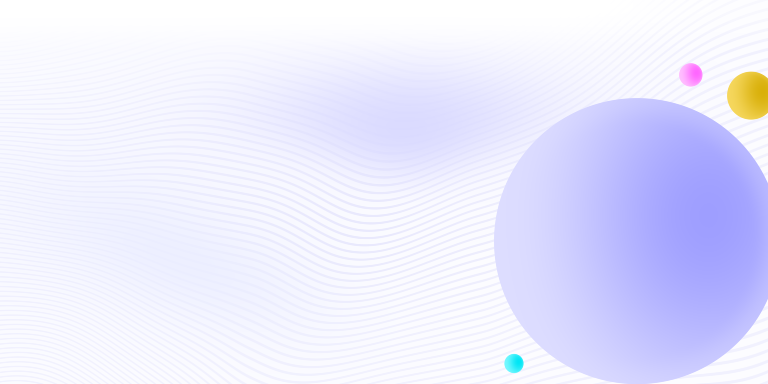
Reproduce this background procedurally as a WebGL 2 fragment shader.

```glsl
#version 300 es
precision highp float;

uniform vec2 u_resolution;
out vec4 fragColor;

// Lengths are in canvas heights: x runs 0..2, y runs 0..1.
const vec3 PAPER = vec3(0.988, 0.988, 1.0);
const vec3 LINE_COLOR = vec3(0.905, 0.905, 0.99);
const vec3 LAVENDER = vec3(0.85, 0.85, 1.0);
const vec3 PALE_BLUE = vec3(0.92, 0.93, 1.0);

const float LINE_DENSITY = 51.0;
const float LINE_WIDTH = 0.30;
const float FAN_HEIGHT = 0.6;

// Balls: xy centre, z radius
const vec3 BIG_BALL = vec3(1.659, 0.372, 0.3725);
const vec3 PINK_BALL = vec3(1.799, 0.805, 0.0305);
const vec3 GOLD_BALL = vec3(1.956, 0.751, 0.0625);
const vec3 CYAN_BALL = vec3(1.3385, 0.0534, 0.025);
const vec2 SHADE_FOCUS = vec2(0.5, 0.18);
const float SHADE_REACH = 1.45;

float bell(float v) {
    return exp(-v * v);
}

float ellipseGlow(vec2 p, vec2 center, vec2 radii, float angle) {
    float c = cos(angle), s = sin(angle);
    vec2 q = mat2(c, -s, s, c) * (p - center) / radii;
    return exp(-dot(q, q));
}

// Soft wedge, broad above and narrow below
float wedgeGlow(vec2 p) {
    float halfWidth = mix(0.12, 0.34, smoothstep(0.46, 0.74, p.y));
    float vertical = smoothstep(0.46, 0.66, p.y) * (1.0 - smoothstep(0.67, 0.91, p.y));
    return bell((p.x - 1.06) / halfWidth) * vertical;
}

// Height field whose level lines form the flowing stripes
float flowField(vec2 p) {
    float valley = 0.82 + 0.35 * p.y;
    float wave = -0.12 * bell((p.x - valley) / 0.27);
    wave += 0.40 * smoothstep(1.25, 2.15, p.x);
    wave += 0.008 * sin(9.0 * p.x + 5.0 * p.y) + 0.005 * sin(15.0 * p.x - 8.0 * p.y);
    float fan = mix(1.6, 1.0, smoothstep(0.0, 0.65, p.x));
    fan -= 0.25 * smoothstep(1.3, 2.0, p.x);
    return (p.y - FAN_HEIGHT - wave) * fan;
}

float flowLines(vec2 p) {
    float phase = flowField(p) * LINE_DENSITY;
    float soft = max(fwidth(phase), 0.02);
    float offset = abs(fract(phase) - 0.5);
    float halfWidth = 0.5 * LINE_WIDTH;
    return 1.0 - smoothstep(halfWidth - 0.5 * soft, halfWidth + 0.5 * soft, offset);
}

// Shaded disc with its deepest tone at an off-centre focus
void drawBall(inout vec3 color, vec2 p, vec3 ball, vec3 light, vec3 deep) {
    vec2 q = (p - ball.xy) / ball.z;
    float radius = length(q);
    float spread = length((q - SHADE_FOCUS) * vec2(1.0, 0.8));
    vec3 shade = mix(deep, light, smoothstep(0.0, SHADE_REACH, spread));
    shade = mix(shade, light, 0.25 * smoothstep(0.8, 1.0, radius));
    float edge = 1.0 / (u_resolution.y * ball.z);
    float cover = 1.0 - smoothstep(1.0 - 0.6 * edge, 1.0 + 0.6 * edge, radius);
    color = mix(color, shade, cover);
}

void main() {
    vec2 p = gl_FragCoord.xy / u_resolution.y;

    // Paper with a broad haze on the left
    float haze = ellipseGlow(p, vec2(0.25, 0.48), vec2(0.6, 0.36), 0.0);
    vec3 color = mix(PAPER, PALE_BLUE, 0.32 * haze);

    // Flowing lines, strongest around the middle
    float focus = ellipseGlow(p, vec2(0.88, 0.40), vec2(0.5, 0.2), 0.0);
    float strength = (0.5 + 0.4 * focus) * (1.0 - smoothstep(0.65, 0.97, p.y) * (1.0 - smoothstep(1.4, 1.8, p.x)));
    color = mix(color, LINE_COLOR, flowLines(p) * strength);

    // Glows over the lines
    float halo = ellipseGlow(p, vec2(1.06, 0.71), vec2(0.5, 0.17), 0.0);
    float pool = ellipseGlow(p, vec2(0.48, 0.32), vec2(0.36, 0.14), -0.38);
    color = mix(color, PALE_BLUE, 0.85 * pool);
    color = mix(color, LAVENDER, 0.28 * halo);
    color = mix(color, LAVENDER, 0.92 * wedgeGlow(p));

    // Fade to white along the top
    color = mix(color, vec3(1.0), smoothstep(0.86, 0.98, p.y) * (1.0 - smoothstep(1.5, 1.9, p.x) * 0.5));

    // Balls
    drawBall(color, p, BIG_BALL, vec3(0.865, 0.865, 1.0), vec3(0.62, 0.62, 1.0));
    drawBall(color, p, PINK_BALL, vec3(1.0, 0.74, 1.0), vec3(1.0, 0.40, 1.0));
    drawBall(color, p, GOLD_BALL, vec3(0.96, 0.84, 0.36), vec3(0.85, 0.69, 0.04));
    drawBall(color, p, CYAN_BALL, vec3(0.45, 0.97, 1.0), vec3(0.0, 0.90, 0.96));

    fragColor = vec4(color, 1.0);
}
```
